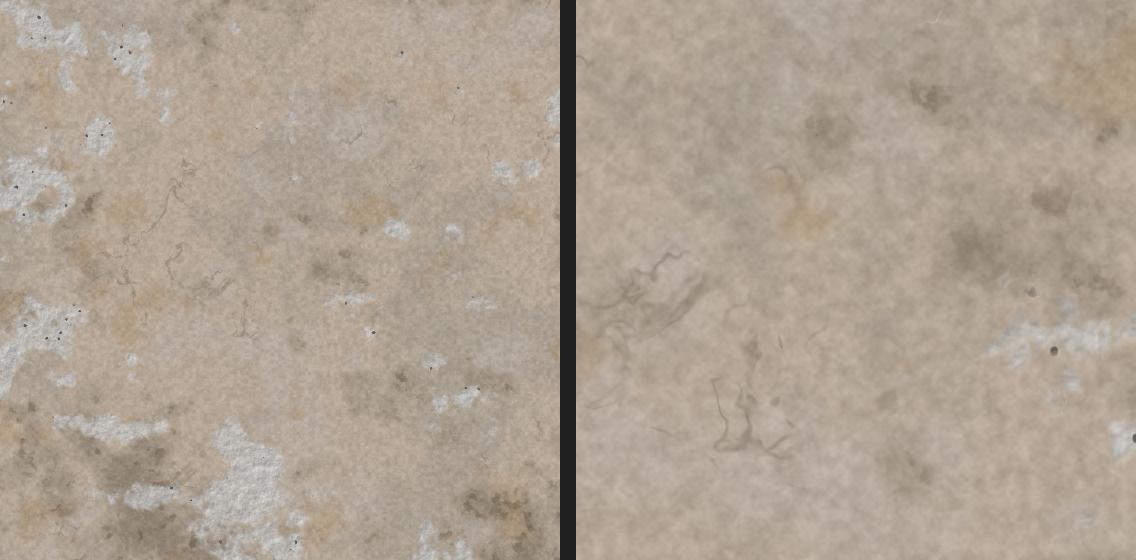
Left: the whole. Right: its middle third, enlarged.
A WebGL 1 fragment shader for this texture:

```glsl
precision highp float;
uniform vec2 u_resolution;

const vec3 TAN = vec3(0.715, 0.655, 0.588);
const vec3 GREY = vec3(0.660, 0.622, 0.570);
const vec3 PALE = vec3(0.715, 0.673, 0.628);
const vec3 BROWN = vec3(0.640, 0.586, 0.522);
const vec3 DARK = vec3(0.545, 0.492, 0.430);
const vec3 SPECK = vec3(0.440, 0.375, 0.305);
const vec3 RUST = vec3(0.660, 0.540, 0.400);
const vec3 PLASTER = vec3(0.738, 0.734, 0.726);
const vec3 PIT = vec3(0.300, 0.285, 0.265);

const float PEEL_LEVEL = 0.245;
const float PEEL_EDGE = 0.045;
const vec2 PEEL_CENTRE = vec2(0.24, 0.87);
const float PEEL_BIAS = 0.11;
const vec2 LIGHT = vec2(-0.0018, 0.0022);
const float RELIEF = 0.55;
const float GRAIN = 0.13;
const float PIT_CELLS = 80.0;
const float PIT_SHARE = 0.05;

float hash(vec2 p) {
  vec3 q = fract(p.xyx * 0.1031);
  q += dot(q, q.yzx + 33.33);
  return fract((q.x + q.y) * q.z);
}

float noise(vec2 p) {
  vec2 i = floor(p);
  vec2 f = fract(p);
  f = f * f * (3.0 - 2.0 * f);
  return mix(mix(hash(i), hash(i + vec2(1.0, 0.0)), f.x),
             mix(hash(i + vec2(0.0, 1.0)), hash(i + 1.0), f.x), f.y);
}

// Rotated octaves, centred on zero
float fbm(vec2 p) {
  float sum = 0.0;
  float weight = 0.5;
  for (int i = 0; i < 5; i++) {
    sum += weight * (noise(p + 40.0) - 0.5);
    p = mat2(0.8, 0.6, -0.6, 0.8) * p * 2.03 + 17.3;
    weight *= 0.53;
  }
  return sum;
}

// Broad zones where the coat comes loose
float looseZone(vec2 uv) {
  vec2 d = uv - PEEL_CENTRE;
  return fbm(uv * 3.2 + 5.7) + PEEL_BIAS * exp(-9.0 * dot(d, d));
}

// Ragged flakes inside the loose zones
float peelField(vec2 uv) {
  return looseZone(uv) + 0.85 * fbm(uv * 17.0 + 71.0);
}

float peelMask(float field) {
  return smoothstep(PEEL_LEVEL - PEEL_EDGE, PEEL_LEVEL + PEEL_EDGE, field);
}

// Thin broken lines along the middle level of a noise
float veins(vec2 p, float width) {
  float level = fbm(p + 1.5 * fbm(p * 0.7 + 9.0));
  return 1.0 - smoothstep(0.0, width, abs(level));
}

float pits(vec2 uv) {
  vec2 p = uv * PIT_CELLS;
  vec2 cell = floor(p);
  vec2 centre = 0.3 + 0.4 * vec2(hash(cell + 3.1), hash(cell + 8.7));
  float radius = mix(0.10, 0.26, hash(cell + 21.0));
  float dist = length(fract(p) - centre) + 0.25 * (noise(p * 4.0) - 0.5);
  return step(1.0 - PIT_SHARE, hash(cell + 55.0))
       * (1.0 - smoothstep(radius * 0.6, radius * 1.2, dist));
}

void main() {
  vec2 uv = gl_FragCoord.xy / min(u_resolution.x, u_resolution.y);

  // Clouded wash with faint vertical runs
  float streak = noise(vec2(uv.x * 34.0, uv.y * 3.0)) - 0.5;
  float wash = fbm(uv * 5.0 + 13.0) + 0.4 * fbm(uv * 30.0) + 0.10 * streak;
  vec3 color = mix(TAN, GREY, 0.9 * smoothstep(-0.04, 0.17, wash));
  color = mix(color, PALE, 0.8 * smoothstep(0.0, 0.16, fbm(uv * 8.0 + 31.0)));

  // Grime, rust and speckles
  float grime = fbm(uv * 3.6 + 47.0) + 0.7 * fbm(uv * 19.0 + 3.0);
  color = mix(color, BROWN, 0.8 * smoothstep(0.0, 0.17, grime));
  color = mix(color, DARK, 0.75 * smoothstep(0.13, 0.33, grime));
  float rust = smoothstep(0.12, 0.28, fbm(uv * 13.0 + 90.0));
  color = mix(color, RUST, 0.35 * rust);
  float speck = smoothstep(0.10, 0.20, fbm(uv * 52.0 + 27.0));
  color = mix(color, SPECK, speck * (0.06 + 0.45 * smoothstep(0.02, 0.24, grime)));

  // Dark scuffs in scattered places
  float scuffArea = smoothstep(0.07, 0.20, fbm(uv * 9.0 + 62.0));
  color = mix(color, DARK, 0.55 * scuffArea * veins(uv * 11.0 + 8.0, 0.025));

  // Bare plaster with lit relief, pale cracks and pits
  float field = peelField(uv);
  float peel = peelMask(field);
  float crackArea = smoothstep(0.11, 0.25, field);
  float crack = 0.65 * crackArea * veins(uv * 19.0 + 33.0, 0.022);
  float bare = max(0.85 * peel, crack);
  float slope = fbm(uv * 65.0) - fbm((uv + LIGHT) * 65.0);
  float rim = peel - peelMask(peelField(uv + LIGHT));
  color = mix(color, PLASTER, bare);
  color += bare * RELIEF * slope - 0.06 * rim;
  color = mix(color, PIT, 0.85 * pits(uv) * smoothstep(0.16, 0.26, field));

  // Fine grain over all
  color += GRAIN * fbm(uv * 150.0 + 11.0) + 0.035 * (noise(uv * 420.0) - 0.5);
  gl_FragColor = vec4(clamp(color, 0.0, 1.0), 1.0);
}
```
